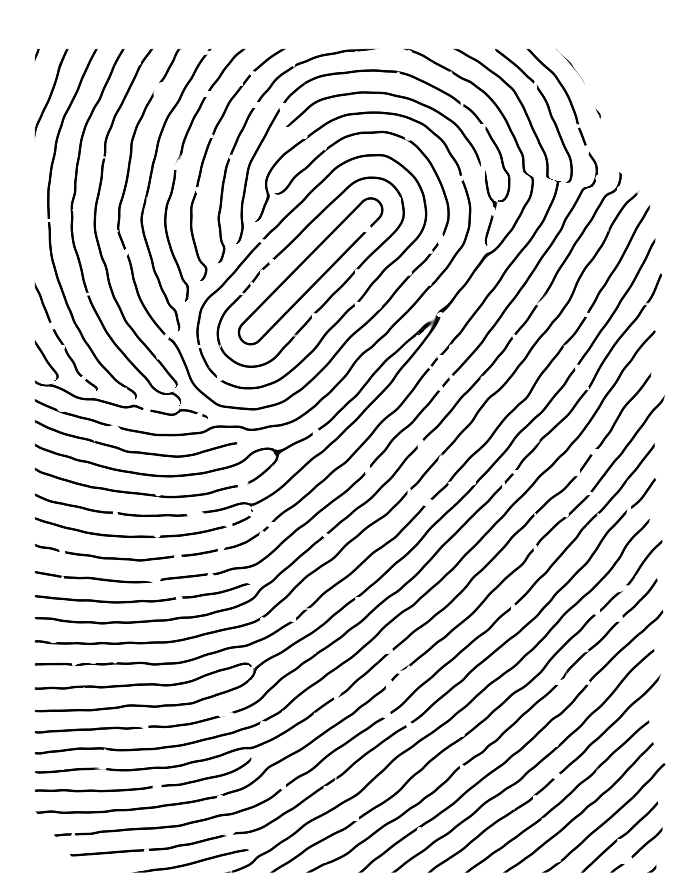
Give the GLSL for this pattern, as a Shadertoy shader.

```glsl
// Black ridge lines of a fingerprint whorl, thin on white paper.

float hash(vec2 p) {
    vec3 q = fract(vec3(p.xyx) * 0.1031);
    q += dot(q, q.yzx + 33.33);
    return fract((q.x + q.y) * q.z);
}

float noise(vec2 p) {
    vec2 i = floor(p), f = fract(p);
    f = f * f * (3.0 - 2.0 * f);
    return mix(mix(hash(i), hash(i + vec2(1, 0)), f.x),
               mix(hash(i + vec2(0, 1)), hash(i + vec2(1, 1)), f.x), f.y);
}

float segment(vec2 p, vec2 a, vec2 b) {
    vec2 ab = b - a;
    return length(p - a - ab * clamp(dot(p - a, ab) / dot(ab, ab), 0.0, 1.0));
}

// One full turn per ridge
vec2 wave(float ridges) {
    return vec2(cos(6.28318 * ridges), sin(6.28318 * ridges));
}

// Blending waves of unlike flow makes natural forks and ridge ends
vec2 ridgeWave(vec2 p) {
    float wobble = 0.3 * noise(p / 38.0) + 0.08 * noise(p / 11.0) - 0.19;

    // Core: closed loops about a slanted spine
    float core = segment(p, vec2(215, 285), vec2(318, 180));
    vec2 w = wave((core - 10.0) / 18.5 + wobble * smoothstep(5.0, 40.0, core));

    // Left flank: steep arcs, tighter below
    vec2 l = p - vec2(350, 190);
    l.y *= l.y > 0.0 ? 1.3 : 1.0;
    float left = smoothstep(45.0, 80.0, core)
               * (1.0 - smoothstep(-45.0, 45.0, p.x - 245.0 + 0.7 * max(p.y - 200.0, 0.0)));
    w = mix(w, wave(length(l) / 20.5 + wobble), left);

    // Right flank: broad diagonal sweep
    float right = smoothstep(85.0, 125.0, core) * smoothstep(110.0, 200.0, p.y)
                * smoothstep(520.0, 600.0, p.x + p.y);
    w = mix(w, wave(length(p + vec2(433, 378)) / 19.0 + 0.17 + wobble), right);

    // Base: level lines that lift to the right and sag from the left
    float lift = 45.0 * log(1.0 + exp((p.x - 230.0) / 50.0));
    float inset = max(200.0 - p.x, 0.0);
    float fall = (p.y - 345.0) / 150.0;
    float sag = 0.0014 * inset * inset * exp(-fall * fall);
    float base = smoothstep(-30.0, 30.0, p.y - 315.0 - 0.25 * p.x)
               * (1.0 - smoothstep(185.0, 245.0, p.x));
    w = mix(w, wave((p.y + lift + sag) / 17.5 + 0.08 + wobble), base);
    return w / max(length(w), 1e-4);
}

// Inked area, with a ragged right side
float printArea(vec2 p) {
    float rag = 26.0 * noise(vec2(p.y / 14.0, 3.0));
    float rightEdge = min(572.0 - 0.6 * rag, 468.0 + 0.5 * (p.y - 45.0) + rag);
    float d = min(min(p.x - 30.0, rightEdge - p.x), min(p.y - 42.0, 748.0 - p.y));
    d = min(d, p.x - 30.0 - max(p.y - 695.0, 0.0) * 0.8);
    return smoothstep(-0.7, 0.7, d);
}

void mainImage(out vec4 fragColor, in vec2 fragCoord) {
    // Canvas spans 597 by 768 units, measured down from the top
    vec2 uv = fragCoord / iResolution.xy;
    vec2 p = vec2(uv.x, 1.0 - uv.y) * vec2(597, 768);
    float pixel = 768.0 / iResolution.y;

    // Turn phase into an even line width
    vec2 w = ridgeWave(p);
    float slope = length(vec4(dFdx(w), dFdy(w)));
    slope = clamp(slope, 0.25 * pixel, 0.48 * pixel);
    float dist = abs(atan(w.y, w.x)) / slope;
    float halfWidth = 0.7 / 512.0 * iResolution.y;
    float ink = 1.0 - smoothstep(halfWidth - 0.5, halfWidth + 0.5, dist);

    // Small breaks along the ridges
    ink *= 1.0 - smoothstep(0.86, 0.9, noise(p / 9.0 + 40.0));
    ink *= printArea(p);

    fragColor = vec4(vec3(1.0 - ink), 1.0);
}
```
